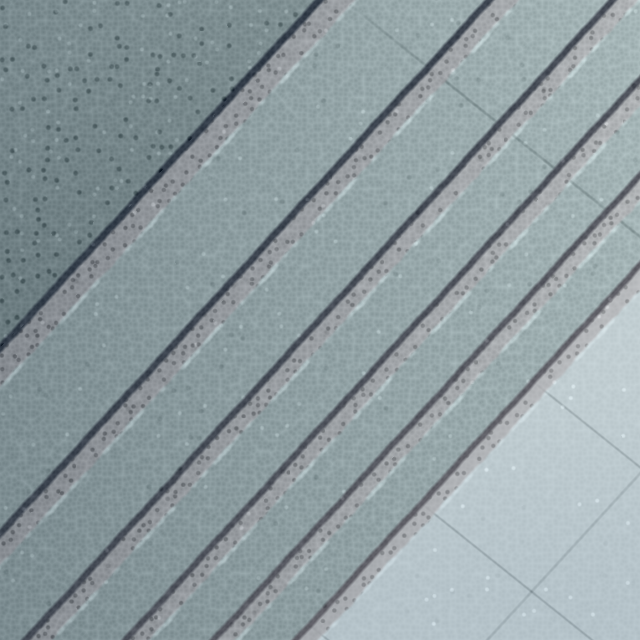
This texture is drawn by a Shadertoy shader. Its source:

```glsl
// Diagonal stone steps with dark grooves, worn pale nosings, speckled grain and a bright tiled landing.

vec2 hash2(vec2 p) {
    return fract(sin(vec2(dot(p, vec2(127.1, 311.7)), dot(p, vec2(269.5, 183.3)))) * 43758.5);
}

// Cellular noise: distance to the nearest point, and that point's random value
vec2 cells(vec2 p) {
    vec2 id = floor(p), best = vec2(9.0, 0.0);
    for (int j = -1; j <= 1; j++)
    for (int i = -1; i <= 1; i++) {
        vec2 cell = id + vec2(i, j);
        vec2 rnd = hash2(cell);
        float dist = length(cell + 0.15 + 0.7 * rnd - p);
        if (dist < best.x) best = vec2(dist, hash2(cell + 57.0).x);
    }
    return best;
}

// Soft round flecks; density is the share of cells that hold one
float flecks(vec2 p, float density, float radius) {
    vec2 c = cells(p);
    return smoothstep(radius + 0.15, radius - 0.1, c.x) * step(1.0 - density, c.y);
}

// Layered sines, roughly -1 to 1
float waves(float t, float phase) {
    return 0.45 * sin(t * 23.0 + phase * 2.3) + 0.3 * sin(t * 61.0 + phase * 5.1)
         + 0.25 * sin(t * 147.0 + phase * 3.7);
}

float stripe(float d, float halfWidth, float blur) {
    return 1.0 - smoothstep(halfWidth - blur, halfWidth + blur, abs(d));
}

void mainImage(out vec4 fragColor, in vec2 fragCoord) {
    vec2 uv = fragCoord / iResolution.xy;
    float blur = max(0.0018, 0.8 / iResolution.y);
    float down = 1.0 - uv.y;
    float across = 1.09 * uv.x + down;   // grows from step to step
    float along = down - 0.8 * uv.x;     // runs along each step

    // Treads brighten to the right; the upper floor is darker
    float light = clamp(0.12 + 0.72 * uv.x + 0.12 * uv.y, 0.0, 1.0);
    vec3 col = mix(vec3(0.46, 0.525, 0.545), vec3(0.66, 0.725, 0.73), light);
    float upperFloor = 1.0 - smoothstep(0.54, 0.548, across);
    col -= upperFloor * (0.035 + 0.04 * smoothstep(0.1, 0.55, across));

    // Bright landing
    float landing = smoothstep(1.5, 1.51, across);
    vec3 landingColor = mix(vec3(0.76, 0.81, 0.825), vec3(0.71, 0.765, 0.79),
                            smoothstep(0.5, 1.0, down));
    col = mix(col, landingColor, landing);

    // Thin joints: one over the treads, a grid on the landing
    float treadJoint = stripe((along + 0.43) / 1.28, 0.002, blur)
                     * smoothstep(0.5, 0.9, across) * (1.0 - landing);
    float gridJoint = stripe((fract((along + 0.07) / 0.33 + 0.5) - 0.5) * 0.258, 0.0016, blur);
    float crossJoint = stripe((across - 1.83) / 1.48, 0.002, blur);
    col -= 0.14 * treadJoint * (0.75 + 0.25 * waves(along + across, 1.0));
    col -= landing * (0.12 * gridJoint + 0.08 * crossJoint);

    // Step edges, closer together towards the landing
    float bandFlecks = flecks(uv * 75.0, 0.55, 0.22);
    for (int i = 0; i < 6; i++) {
        float k = float(i), shrink = exp2(-k);
        float start = 0.544 + 0.13 * k + 0.32 * (1.0 - shrink);
        float d = (across - start) / 1.48 + 0.0008 * waves(along, k);
        float width = 0.026 + 0.016 * shrink;
        float wear = waves(along * 1.3, k + 4.0);

        // Pinkish riser with dark grit
        float band = smoothstep(-blur, blur, d)
                   * (1.0 - smoothstep(width - 0.004, width + 0.002, d + 0.002 * wear));
        vec3 riser = mix(vec3(0.53, 0.54, 0.565), vec3(0.71, 0.71, 0.72),
                         clamp(light + 0.06 * k - 0.15, 0.0, 1.0));
        col = mix(col, riser, 0.8 * band);
        col -= 0.15 * band * bandFlecks;

        // Chipped pale lip
        float lip = stripe(d - width - 0.0015 * wear, 0.003, 0.0025);
        col += 0.13 * lip * smoothstep(-0.6, 0.5, wear) * (1.0 - 0.5 * landing);

        // Dark groove, softer and browner on later steps
        vec3 groove = mix(vec3(0.18, 0.22, 0.27), vec3(0.36, 0.36, 0.39), k / 5.0);
        col = mix(col, groove, 0.95 * stripe(d, 0.0054 - 0.0002 * k, blur + 0.0012));
    }

    // Dark and pale stone flecks, densest on the upper floor
    col -= flecks(uv * 62.0 + 11.0, 0.03 + 0.22 * upperFloor, 0.2)
         * (0.07 + 0.08 * upperFloor) * (1.0 - 0.6 * landing);
    col += 0.09 * flecks(uv * 70.0 + 31.0, 0.03 + 0.13 * upperFloor, 0.18);

    // Fine grain
    float grain = cells(uv * 125.0).x - 0.42 + 0.6 * (cells(uv * 58.0 + 7.0).x - 0.42);
    col += grain * mix(0.085, 0.04, landing);

    fragColor = vec4(clamp(col, 0.0, 1.0), 1.0);
}
```
